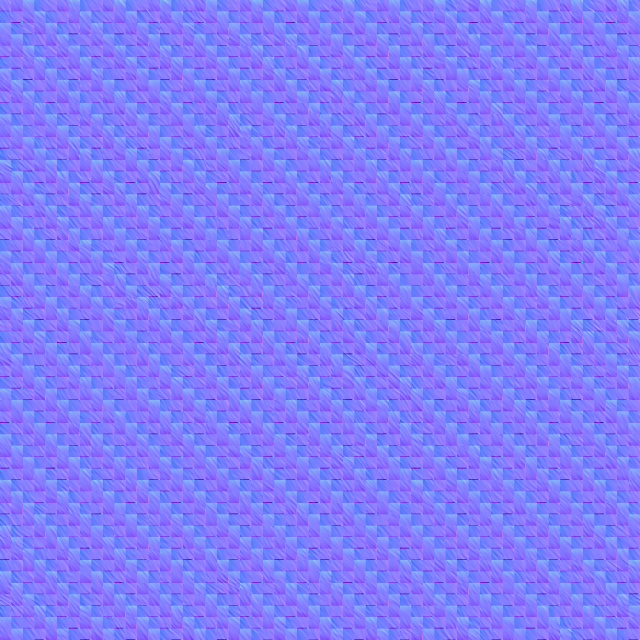
Give the GLSL for this texture map, as a WebGL 1 fragment shader.

```glsl
precision highp float;
uniform vec2 u_resolution;

// Weave: a 2/2 twill, STRANDS must be a multiple of 4
const float STRANDS = 56.0;
const float WARP_TILT_TOP = 0.40;
const float WARP_TILT_FOOT = 0.33;
const float WARP_CURVE = 1.9;
const float WEFT_TILT_LEFT = 0.33;
const float WEFT_TILT_RIGHT = 0.18;
const float CROSS_TILT = 0.04;
const float STRAND_VARIATION = 0.04;
const vec2 BASE_TILT = vec2(0.045, -0.01);

// Gaps between neighbouring floats, widths in strands
const float WEFT_GAP = 0.075;
const float WARP_GAP = 0.06;
const float GAP_TILT = 0.85;

// Surface relief
const vec2 GRAIN_CELLS = vec2(120.0, 200.0);
const vec2 CREASE_CELLS = vec2(64.0, 120.0);
const float PATCH_CELLS = 11.0;
const float BEND_CELLS = 40.0;
const float BEND = 1.6;
const float GRAIN_DEPTH = 0.0006;
const float CREASE_DEPTH = 0.00045;
const float RELIEF_STEP = 0.001;

float hash(vec2 p, float seed) {
  vec3 q = fract(vec3(p.xyx + seed * 17.3) * vec3(0.1031, 0.1030, 0.0973));
  q += dot(q, q.yzx + 33.33);
  return fract((q.x + q.y) * q.z);
}

// Value noise that wraps after a whole number of cells
float tileNoise(vec2 p, vec2 period, float seed) {
  vec2 i = floor(p);
  vec2 f = fract(p);
  f = f * f * (3.0 - 2.0 * f);
  vec2 a = mod(i, period);
  vec2 b = mod(i + 1.0, period);
  float low = mix(hash(a, seed), hash(vec2(b.x, a.y), seed), f.x);
  float high = mix(hash(vec2(a.x, b.y), seed), hash(b, seed), f.x);
  return mix(low, high, f.y);
}

// Fine grain plus diagonal creases gathered in worn patches
float relief(vec2 uv, float seed) {
  float bend = BEND * tileNoise(uv * BEND_CELLS, vec2(BEND_CELLS), 3.0);
  vec2 sheared = vec2(uv.x, uv.x + uv.y);
  vec2 bent = vec2(0.0, bend);
  float grain = tileNoise(sheared * GRAIN_CELLS + bent, GRAIN_CELLS, seed);
  float crease = tileNoise(sheared * CREASE_CELLS + bent, CREASE_CELLS, 5.0);
  crease = 1.0 - abs(2.0 * crease - 1.0);
  float worn = tileNoise(uv * PATCH_CELLS, vec2(PATCH_CELLS), 7.0);
  worn = mix(0.25, 1.0, smoothstep(0.45, 0.8, worn));
  return GRAIN_DEPTH * grain + CREASE_DEPTH * worn * crease;
}

vec2 reliefTilt(vec2 uv, float seed) {
  float h = relief(uv, seed);
  float hx = relief(uv + vec2(RELIEF_STEP, 0.0), seed);
  float hy = relief(uv + vec2(0.0, RELIEF_STEP), seed);
  return vec2(h - hx, h - hy) / RELIEF_STEP;
}

// Rows count downwards; phases 0 and 1 show weft, 2 and 3 show warp
float twillPhase(vec2 cell) {
  return mod(cell.y - cell.x, 4.0);
}

vec2 weaveTilt(vec2 uv) {
  vec2 g = vec2(uv.x, 1.0 - uv.y) * STRANDS;
  vec2 cell = mod(floor(g), STRANDS);
  vec2 f = fract(g);
  float phase = twillPhase(cell);
  float vary = (hash(cell, 11.0) - 0.5) * STRAND_VARIATION;
  float open = hash(cell, 13.0);
  vec2 tilt = BASE_TILT;

  if (phase > 1.5) {
    // Warp float: faces up at its top, down at its foot
    float along = 1.0 - (phase - 2.0 + f.y);
    float bow = pow(abs(along), WARP_CURVE);
    tilt.y += along > 0.0 ? WARP_TILT_TOP * bow : -WARP_TILT_FOOT * bow;
    tilt += vec2((f.x - 0.5) * CROSS_TILT, vary);
    // A short gap that shows only beside the foot
    float gap = step(2.5, phase) * step(1.0 - WARP_GAP, f.x);
    gap *= smoothstep(0.3, 0.7, f.y) * mix(0.1, 0.8, open * open);
    tilt = mix(tilt, vec2(GAP_TILT, 0.1), gap);
  } else {
    // Weft float: faces left, then right
    float along = f.x - phase;
    float rise = along < 0.0 ? WEFT_TILT_LEFT * along : WEFT_TILT_RIGHT * along * along;
    tilt += vec2(rise + vary, (0.5 - f.y) * 2.0 * CROSS_TILT);
    float gap = step(phase, 0.5) * step(1.0 - WEFT_GAP, f.y);
    float glint = smoothstep(0.75, 0.95, f.x);
    vec2 edge = vec2(mix(0.1, -0.45, f.x), mix(-GAP_TILT, 0.7, glint));
    tilt = mix(tilt, edge, gap * mix(0.4, 1.0, open));
  }
  return tilt;
}

vec3 encodeNormal(vec2 tilt) {
  float z = sqrt(max(1.0 - dot(tilt, tilt), 0.0));
  return 0.5 + 0.5 * vec3(tilt, z);
}

void main() {
  vec2 uv = gl_FragCoord.xy / u_resolution;
  vec2 cell = floor(vec2(uv.x, 1.0 - uv.y) * STRANDS);
  vec2 fine = reliefTilt(uv, floor(hash(cell, 2.0) * 3.0));

  // Average a 3 by 3 grid of samples to smooth the strand edges
  vec3 color = vec3(0.0);
  for (int j = 0; j < 3; j++) {
    for (int i = 0; i < 3; i++) {
      vec2 offset = (vec2(float(i), float(j)) - 1.0) / 3.0;
      color += encodeNormal(weaveTilt(uv + offset / u_resolution) + fine);
    }
  }
  gl_FragColor = vec4(color / 9.0, 1.0);
}
```
